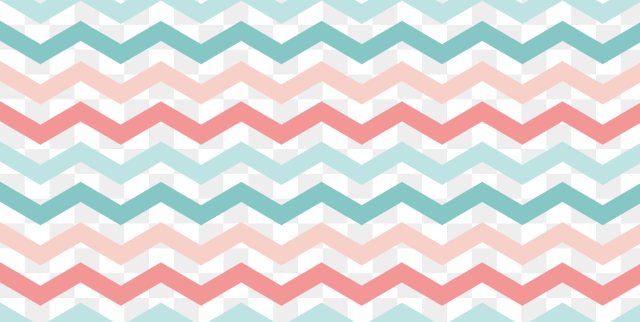
This pattern is drawn by a WebGL 2 fragment shader. Its source:

```glsl
#version 300 es
precision highp float;
// Four-colour chevron stripes over a pale grey and white checkerboard.

uniform vec2 u_resolution;
out vec4 fragColor;

// Lengths are fractions of the canvas width; y runs down from the top edge.
const float ZIGZAG_PERIOD = 0.1255;
const float ZIGZAG_PHASE  = 0.0005;   // x of the first peak
const float ZIGZAG_HEIGHT = 0.0365;   // drop from peak to trough
const float ROW_SPACING   = 0.0629;
const float FIRST_ROW     = -0.0147;  // centre of the first stripe at a peak
const float STRIPE_HEIGHT = 0.0314;   // measured vertically
const float CHECKER_CELL  = 0.0388;

const vec3 WHITE = vec3(1.0);
const vec3 GREY  = vec3(0.932);
const vec3 STRIPE_COLOURS[4] = vec3[4](
    vec3(0.74, 0.89, 0.89),   // pale aqua
    vec3(0.52, 0.78, 0.77),   // teal
    vec3(0.97, 0.82, 0.78),   // peach
    vec3(0.95, 0.59, 0.59));  // coral

// Triangle wave: 0 at each peak of the chevron, 1 at each trough.
float zigzag(float x) {
    float phase = fract((x - ZIGZAG_PHASE) / ZIGZAG_PERIOD);
    return 1.0 - abs(2.0 * phase - 1.0);
}

// Antialiased checkerboard, white in the top-left cell.
vec3 checkerboard(vec2 p, float pixel) {
    vec2 edge = 0.5 - abs(mod(p / CHECKER_CELL + 0.5, 2.0) - 1.0);
    vec2 wave = clamp(edge * CHECKER_CELL * 2.0 / pixel, -1.0, 1.0);
    return mix(GREY, WHITE, 0.5 + 0.5 * wave.x * wave.y);
}

void main() {
    float pixel = 1.0 / u_resolution.x;
    vec2 p = vec2(gl_FragCoord.x, u_resolution.y - gl_FragCoord.y) * pixel;

    // Nearest stripe and vertical offset from its centre line.
    float y = p.y - FIRST_ROW - ZIGZAG_HEIGHT * zigzag(p.x);
    float row = floor(y / ROW_SPACING + 0.5);
    float offset = abs(y - row * ROW_SPACING);

    // Turn the vertical offset into distance across the slanted edge.
    float slope = 2.0 * ZIGZAG_HEIGHT / ZIGZAG_PERIOD;
    float dist = (offset - 0.5 * STRIPE_HEIGHT) * inversesqrt(1.0 + slope * slope);
    float coverage = 1.0 - smoothstep(-0.75 * pixel, 0.75 * pixel, dist);

    vec3 stripe = STRIPE_COLOURS[int(mod(row, 4.0))];
    fragColor = vec4(mix(checkerboard(p, pixel), stripe, coverage), 1.0);
}
```
